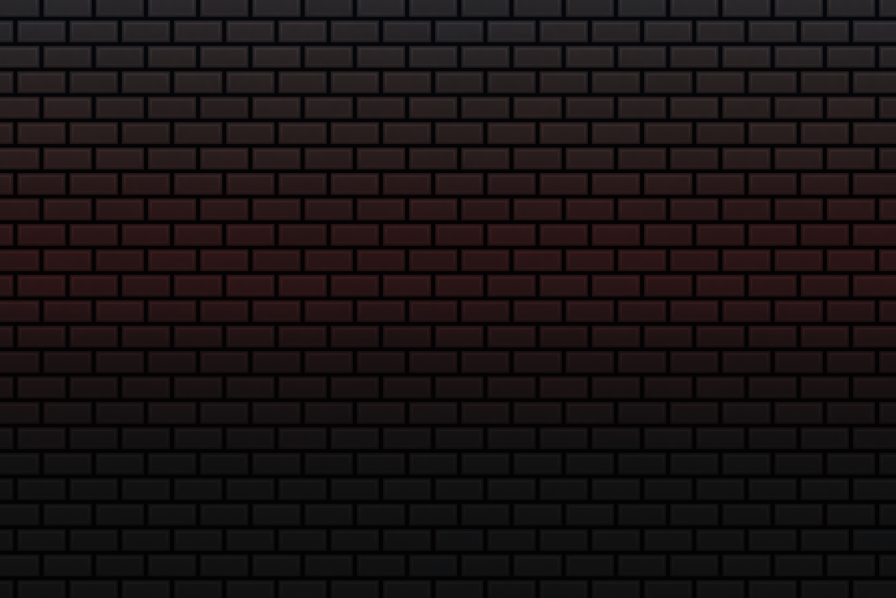
Write a Shadertoy shader that draws this pattern.

```glsl
// A dark running-bond brick wall, lit by a dim red band across its middle.
// Each brick is a rounded-box distance field with a thin inset bevel line;
// vertical colour ramps, a per-brick hash and gradient noise tint the faces.

float hash(vec2 p) {
    p = fract(p * vec2(0.1031, 0.1173));
    p += dot(p, p.yx + 33.3);
    return fract((p.x + p.y) * p.x * 17.0);
}

vec2 gradientAt(vec2 cell) {
    float angle = 6.2832 * hash(cell);
    return vec2(cos(angle), sin(angle));
}

float gradientNoise(vec2 p) {
    vec2 i = floor(p), f = fract(p);
    vec2 u = f * f * f * (f * (f * 6.0 - 15.0) + 10.0);
    vec2 e = vec2(1.0, 0.0);
    float low = mix(dot(gradientAt(i), f),
                    dot(gradientAt(i + e), f - e), u.x);
    float high = mix(dot(gradientAt(i + e.yx), f - e.yx),
                     dot(gradientAt(i + e.xx), f - e.xx), u.x);
    return mix(low, high, u.y);
}

float roundedBox(vec2 p, vec2 halfSize, float radius) {
    vec2 q = abs(p) - halfSize + radius;
    return length(max(q, 0.0)) + min(max(q.x, q.y), 0.0) - radius;
}

// Light on the wall, from the top (0) to the bottom (1)
vec3 wallColor(float y) {
    vec3 color = mix(vec3(0.162, 0.154, 0.164), vec3(0.160, 0.122, 0.120), smoothstep(0.0, 0.22, y));
    color = mix(color, vec3(0.166, 0.082, 0.087), smoothstep(0.18, 0.43, y));
    color = mix(color, vec3(0.108, 0.069, 0.073), smoothstep(0.47, 0.62, y));
    return mix(color, vec3(0.070, 0.069, 0.073), smoothstep(0.58, 0.80, y));
}

void mainImage(out vec4 fragColor, in vec2 fragCoord) {
    // Canvas heights, measured down from the top left
    vec2 p = vec2(fragCoord.x, iResolution.y - fragCoord.y) / iResolution.y;
    float pixel = 1.0 / iResolution.y;

    // Running bond: every other course shifts by half a brick
    vec2 pitch = vec2(0.08733, 0.04253);
    vec2 grid = (p - vec2(0.0257, 0.0312)) / pitch;
    float course = floor(grid.y);
    grid.x -= 0.5 * mod(course, 2.0);
    vec2 brick = floor(grid);
    vec2 local = (fract(grid) - 0.5) * pitch;
    float d = roundedBox(local, 0.5 * pitch - vec2(0.0034, 0.0031), 0.0018);

    // Face: lighter at its top, with slight wear and variation
    float rise = 0.5 - local.y / pitch.y;
    vec3 face = wallColor(p.y) * (0.90 + 0.16 * rise);
    face *= 0.97 + 0.06 * hash(brick + 40.0);
    face *= 1.0 + 0.05 * gradientNoise(p * 60.0);
    face.r *= 1.0 + 0.08 * gradientNoise(p * 7.0 + 3.0);

    // Bevel: a darker rim and a thin inset line, strongest along the top
    face *= mix(1.0, 0.84, smoothstep(-0.005, -0.001, d));
    float bevel = exp(-pow((d + 0.0050) / 0.0016, 2.0));
    face += bevel * mix(0.10, 0.27, smoothstep(0.1, 0.9, rise)) * (face + 0.015);

    // Mortar: near black, faintly blue at the top
    vec3 mortar = mix(vec3(0.020, 0.025, 0.040), vec3(0.014, 0.009, 0.010), smoothstep(0.0, 0.35, p.y));
    vec3 color = mix(face, mortar, smoothstep(-0.8 * pixel, 0.8 * pixel, d));
    fragColor = vec4(color, 1.0);
}
```
